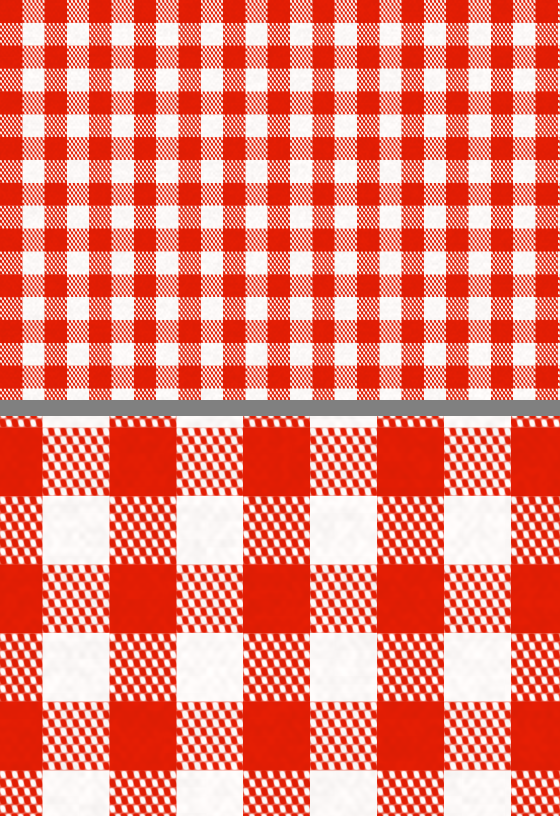
Top: the whole. Bottom: its middle third, enlarged.
Give the GLSL for this pattern, as a Shadertoy shader.

```glsl
const float PI = 3.14159265;
const vec2 REPEATS = vec2(12.55, 8.75);   // checks across and down the canvas
const vec2 THREADS = vec2(22.0, 16.0);    // warp and weft threads per repeat
const vec3 RED = vec3(0.885, 0.115, 0.015);
const vec3 WHITE = vec3(0.985, 0.972, 0.968);

float hash(vec2 p) {
    return fract(sin(dot(p, vec2(127.1, 311.7))) * 43758.5453);
}

float valueNoise(vec2 p) {
    vec2 cell = floor(p);
    vec2 f = fract(p);
    f = f * f * (3.0 - 2.0 * f);
    float low = mix(hash(cell), hash(cell + vec2(1.0, 0.0)), f.x);
    float high = mix(hash(cell + vec2(0.0, 1.0)), hash(cell + vec2(1.0)), f.x);
    return mix(low, high, f.y);
}

// 1 inside the dyed half of a repeat
float dyedStripe(float position) {
    return 1.0 - step(0.5, fract(position));
}

// Share of weft showing above the warp: a soft checker of slanted stitches
float weftOnTop(vec2 thread, float slant, float bias, float softness) {
    float x = thread.x - slant * (fract(thread.y) - 0.5);
    float checker = sin(PI * x) * sin(PI * thread.y);
    return smoothstep(-softness, softness, checker + bias);
}

// Fine relief and uneven yarn
float yarnShade(vec2 thread) {
    float relief = sin(PI * thread.x) * sin(PI * thread.y);
    float grain = valueNoise(thread * vec2(0.9, 1.3)) - 0.5;
    float slub = hash(vec2(floor(thread.y), floor(thread.x / 7.0))) - 0.5;
    return 1.0 + 0.008 * relief + 0.035 * grain + 0.015 * slub;
}

vec3 gingham(vec2 p) {
    vec2 thread = p * THREADS;
    float warpDye = dyedStripe(p.x);
    float weftDye = dyedStripe(p.y);

    // White weft sinks into red warp, leaving smaller dots
    float bias = -0.13 * warpDye * (1.0 - weftDye);
    float weft = weftOnTop(thread, 0.3, bias, 0.45);
    float dye = mix(warpDye, weftDye, weft);
    return mix(WHITE, RED, dye) * yarnShade(thread);
}

void mainImage(out vec4 fragColor, in vec2 fragCoord) {
    // Average four samples per pixel
    vec3 color = vec3(0.0);
    for (int i = 0; i < 4; i++) {
        vec2 offset = vec2(float(i % 2), float(i / 2)) * 0.5 - 0.25;
        vec2 uv = (fragCoord + offset) / iResolution.xy;
        color += gingham(vec2(uv.x, 1.0 - uv.y) * REPEATS);
    }
    fragColor = vec4(clamp(color * 0.25, 0.0, 1.0), 1.0);
}
```
